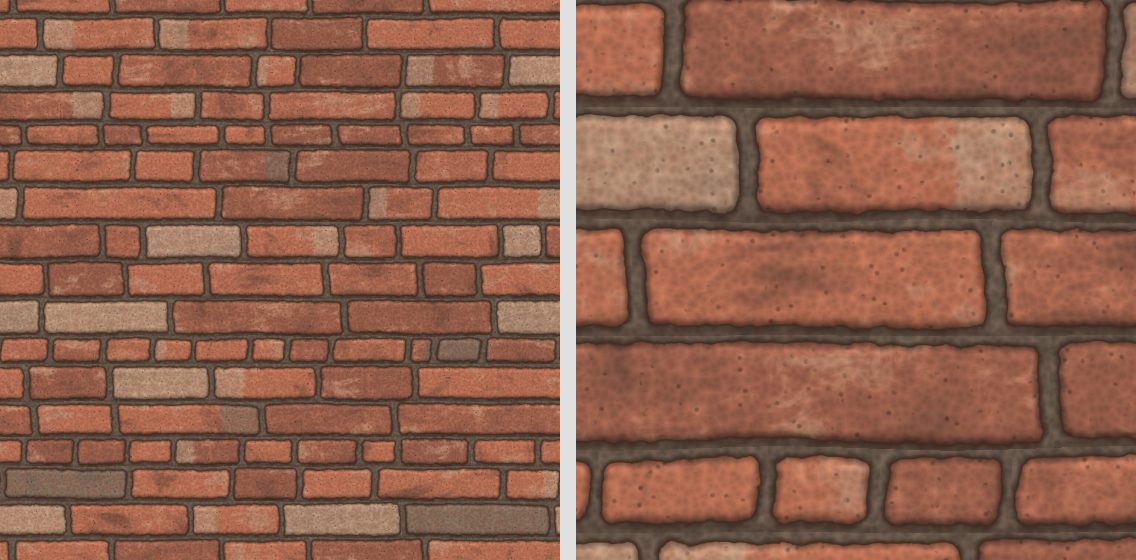
Left: the whole. Right: its middle third, enlarged.
A WebGL 2 fragment shader for this texture:

```glsl
#version 300 es
precision highp float;
uniform vec2 u_resolution;
out vec4 outColor;

// Layout: course heights from the top down, and bricks in each course
const int COURSES = 16;
const float HEIGHT_UNITS = 768.0;
const float TOP_OFFSET = 0.028;
const float COURSE_HEIGHT[COURSES] = float[COURSES](
  50.5, 50.5, 45.5, 34.5, 50.5, 52.0, 52.0, 52.5,
  51.5, 38.5, 51.5, 48.5, 40.0, 48.5, 49.5, 52.0);
const float BRICK_COUNT[COURSES] = float[COURSES](
  5.0, 6.0, 6.0, 9.0, 6.0, 4.0, 7.0, 6.0,
  4.0, 11.0, 5.0, 4.0, 10.0, 6.0, 5.0, 5.0);
const float JOINT_JITTER = 0.6;
const float HALF_GAP = 0.0058;
const float CORNER = 0.007;
const float WOBBLE = 0.0013;
const float PALE_CHANCE = 0.08;
const float PATCH_CHANCE = 0.2;

// Colours
const vec3 WARM = vec3(0.71, 0.43, 0.325);
const vec3 DEEP = vec3(0.58, 0.36, 0.285);
const vec3 SOOT = vec3(0.40, 0.27, 0.22);
const vec3 DUST = vec3(0.71, 0.54, 0.44);
const vec3 PALE = vec3(0.70, 0.59, 0.49);
const vec3 GREY = vec3(0.45, 0.40, 0.35);
const vec3 MORTAR = vec3(0.40, 0.335, 0.285);
const vec3 SHADOW = vec3(0.22, 0.15, 0.12);

float hash(vec2 p) {
  vec3 q = fract(p.xyx * 0.1031);
  q += dot(q, q.yzx + 33.33);
  return fract((q.x + q.y) * q.z);
}

// Distance to the nearest scattered point
float cellular(vec2 p) {
  vec2 cell = floor(p), f = p - cell;
  float nearest = 2.0;
  for (int j = -1; j <= 1; j++)
    for (int i = -1; i <= 1; i++) {
      vec2 o = vec2(i, j), c = cell + o;
      vec2 point = o + vec2(hash(c), hash(c + 57.3));
      nearest = min(nearest, distance(f, point));
    }
  return nearest;
}

// Warped sine octaves, about -1 to 1
float layeredSines(vec2 p) {
  float sum = 0.0, amp = 0.6;
  for (int i = 0; i < 5; i++) {
    p = mat2(0.8, 0.6, -0.6, 0.8) * p * 1.7 + 1.3;
    p += 0.7 * sin(p.yx * 0.8);
    sum += amp * sin(p.x) * cos(p.y);
    amp *= 0.65;
  }
  return sum;
}

float roundedBox(vec2 p, vec2 halfSize, float radius) {
  vec2 q = abs(p) - halfSize + radius;
  return length(max(q, 0.0)) + min(max(q.x, q.y), 0.0) - radius;
}

float jointAt(float k, float count, float course) {
  return k + JOINT_JITTER * hash(vec2(mod(k, count), course * 3.7 + 2.0));
}

void main() {
  vec2 uv = gl_FragCoord.xy / u_resolution.y;
  float pixel = 1.0 / u_resolution.y;
  vec2 bent = uv + WOBBLE * vec2(sin(uv.y * 75.0), sin(uv.x * 31.0) * cos(uv.y * 23.0));

  // Find the course
  float down = fract(1.0 - bent.y - TOP_OFFSET) * HEIGHT_UNITS;
  float top = 0.0;
  int course = 0;
  while (course < COURSES - 1 && down > top + COURSE_HEIGHT[course])
    top += COURSE_HEIGHT[course++];
  float height = COURSE_HEIGHT[course], count = BRICK_COUNT[course], row = float(course);

  // Find the brick between two jittered joints
  float along = bent.x * count + hash(vec2(row, 9.1)) * count;
  float k = floor(along);
  if (along < jointAt(k, count, row)) k -= 1.0;
  float left = jointAt(k, count, row), right = jointAt(k + 1.0, count, row);
  vec2 id = vec2(mod(k, count), row);
  float tone = hash(id + 11.7), kind = hash(id + 23.1), side = hash(id + 41.9);

  // Worn outline, slightly tilted
  vec2 p = vec2((along - 0.5 * (left + right)) / count, (top + 0.5 * height - down) / HEIGHT_UNITS);
  vec2 halfSize = 0.5 * vec2((right - left) / count, height / HEIGHT_UNITS);
  halfSize -= HALF_GAP * (0.8 + 0.4 * vec2(side, tone));
  p.y += p.x * (side - 0.5) * 0.018;
  float chips = cellular(uv * 75.0);
  float d = roundedBox(p, halfSize, CORNER);
  d += 0.0012 * layeredSines(uv * 75.0) + 0.0022 * (chips - 0.5);

  // Clay tones, stains and pale ends
  float blotch = layeredSines(uv * vec2(17.0, 25.0) + id * 7.3);
  float fine = layeredSines(uv * vec2(90.0, 120.0) + id * 3.1);
  float grain = cellular(uv * 190.0);
  vec3 clay = mix(DEEP, WARM, smoothstep(0.05, 0.65, tone + 0.25 * blotch + 0.1 * fine));
  clay = mix(clay, SOOT, 0.5 * smoothstep(0.3, 1.0, -blotch + 0.3 * fine));
  clay = mix(clay, DUST, 0.65 * smoothstep(0.25, 1.0, blotch + 0.35 * fine));
  float direction = side < 0.5 ? -1.0 : 1.0;
  float endPatch = smoothstep(-0.004, 0.004, p.x * direction - halfSize.x * 0.45 + 0.003 * fine);
  float pale = kind < PALE_CHANCE ? 0.85 : kind < PALE_CHANCE + PATCH_CHANCE ? 0.65 * endPatch : 0.0;
  clay = mix(clay, mix(PALE, GREY, step(0.82, side)), pale * (0.85 + 0.15 * fine));
  clay *= 0.91 + 0.18 * grain + 0.05 * fine;
  clay *= 1.0 - 0.28 * smoothstep(0.2, 0.05, cellular(uv * 95.0)) * smoothstep(-0.1, 0.6, fine);

  // Lit upper edge, shaded rim and underside
  clay *= 1.0 + 0.1 * smoothstep(0.010, 0.004, halfSize.y - p.y);
  clay *= 1.0 - 0.38 * smoothstep(-0.005, 0.001, d);
  clay *= 1.0 - 0.2 * smoothstep(0.009, 0.0, p.y + halfSize.y);

  // Recessed mortar, darkest beneath each brick
  vec3 joint = MORTAR * (0.88 + 0.25 * grain + 0.1 * fine);
  float under = smoothstep(0.0, -0.004, p.y + halfSize.y);
  float open = smoothstep(-0.001, 0.0045 + 0.002 * under, d);
  joint = mix(SHADOW, joint, open * (1.0 - 0.25 * under));

  outColor = vec4(mix(joint, clay, smoothstep(pixel, -pixel, d)), 1.0);
}
```
